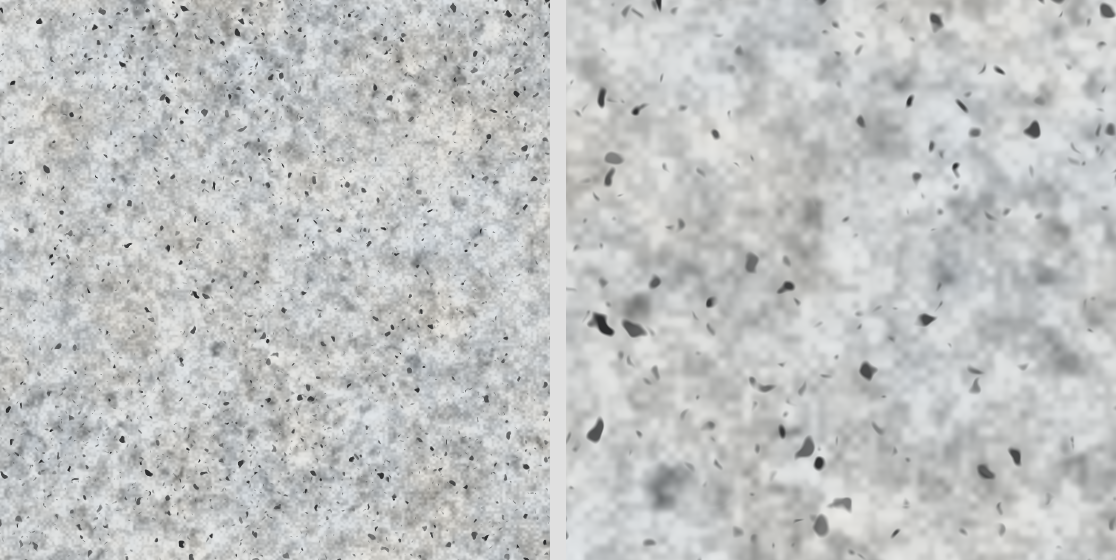
Left: the whole. Right: its middle third, enlarged.
Reproduce this texture procedurally as a Shadertoy shader.

```glsl
// Pale speckled granite: a mottled light grey ground built from value noise,
// with soft grey smudges, small black mica grains and a dust of fine flecks
// scattered on jittered cells and gathered into loose clusters.

#define GROUND_TONE 0.790
#define MOTTLE 0.16
#define GRAIN 0.15
#define SMUDGE_DEPTH 0.19
#define SMUDGE_CHANCE 1.0
#define MICA_CHANCE 0.42
#define FLECK_CHANCE 0.30
#define MICA_RADIUS 0.0042
#define MICA_TONE 0.13
#define EDGE 0.0016
#define TINT 0.028

vec3 hash3(vec2 p) {
    vec3 q = fract(p.xyx * vec3(0.1031, 0.1030, 0.0973));
    q += dot(q, q.yxz + 33.33);
    return fract((q.xxy + q.yzz) * q.zyx);
}

// Smooth value noise, three independent channels
vec3 noise3(vec2 p) {
    vec2 cell = floor(p), f = fract(p);
    f = f * f * (3.0 - 2.0 * f);
    vec3 low = mix(hash3(cell), hash3(cell + vec2(1, 0)), f.x);
    vec3 high = mix(hash3(cell + vec2(0, 1)), hash3(cell + vec2(1, 1)), f.x);
    return mix(low, high, f.y);
}

// Local density of dark minerals: uneven patches plus faint broad bands
float cluster(vec2 p) {
    float patches = 0.6 * noise3(p * 7.0 + 11.0).x + 0.6 * noise3(p * 19.0 + 5.0).y;
    float bands = 0.16 * cos(8.7 * (p.y - 0.18));
    return clamp(patches + bands, 0.05, 1.0);
}

// Scattered, turned and stretched grains; returns coverage 0..1
float grains(vec2 p, float cells, float chance, float radius, float blur, float seed) {
    vec2 q = p * cells;
    float ink = 0.0;
    for (int y = -1; y <= 1; y++)
    for (int x = -1; x <= 1; x++) {
        vec2 cell = floor(q) + vec2(x, y);
        vec3 place = hash3(cell + seed);
        vec3 shape = hash3(cell + seed + 157.0);
        vec2 centre = cell + place.xy;
        if (place.z > chance * cluster(centre / cells)) continue;
        float angle = (shape.y - 0.5) * 2.4;
        float c = cos(angle), s = sin(angle);
        float stretch = mix(1.0, 1.45, fract(shape.x * 7.0));
        vec2 d = mat2(c, -s, s, c) * (q - centre) / cells;
        d *= vec2(stretch, 1.0 / stretch);
        float size = radius * mix(0.5, 1.3, shape.x * shape.x);
        float cover = 1.0 - smoothstep(-blur, blur, length(d) - size);
        ink = max(ink, cover * mix(0.45, 1.0, shape.z));
    }
    return ink;
}

void mainImage(out vec4 fragColor, in vec2 fragCoord) {
    vec2 p = fragCoord / iResolution.y;
    float edge = max(EDGE, 0.75 / iResolution.y);

    // Ragged outlines come from a small warp of the plane
    vec2 ragged = p + 0.0055 * (noise3(p * 150.0 + 40.0).xy - 0.5);
    vec2 cloudy = p + 0.016 * (noise3(p * 70.0 + 80.0).xy - 0.5);

    // Mottled feldspar and quartz ground
    vec3 broad = noise3(cloudy * 34.0 + 3.0);
    vec3 medium = noise3(ragged * 78.0 + 21.0);
    vec3 fine = noise3(p * 200.0 + 63.0);
    float tone = GROUND_TONE + MOTTLE * (broad.x - 0.5)
               + MOTTLE * (medium.x - 0.5) + GRAIN * (fine.x - 0.5);
    tone += 0.05 * (noise3(p * 6.0 + 90.0).x - 0.5);

    // Soft grey smudges
    float smudge = grains(cloudy, 30.0, SMUDGE_CHANCE, 0.011, 0.009, 17.0);
    tone -= SMUDGE_DEPTH * smudge * (0.5 + medium.y);
    tone = min(tone, 0.86 + 0.4 * (tone - 0.86));

    // Cool and warm stains
    float warmth = noise3(p * 9.0 + 31.0).z + 0.6 * (broad.z - 0.5) - 0.5;
    vec3 color = tone + vec3(-0.004, 0.003, 0.001);
    color += TINT * warmth * vec3(1.0, 0.15, -1.0);

    // Fine flecks, then black mica
    float fleck = grains(ragged, 92.0, FLECK_CHANCE, 0.0019, edge, 71.0);
    float mica = grains(ragged, 44.0, MICA_CHANCE, MICA_RADIUS, edge, 131.0);
    color = mix(color, vec3(0.27, 0.28, 0.28), 0.65 * fleck);
    color = mix(color, vec3(MICA_TONE) + vec3(0.0, 0.004, 0.008), 0.95 * mica);

    fragColor = vec4(clamp(color, 0.0, 1.0), 1.0);
}
```
